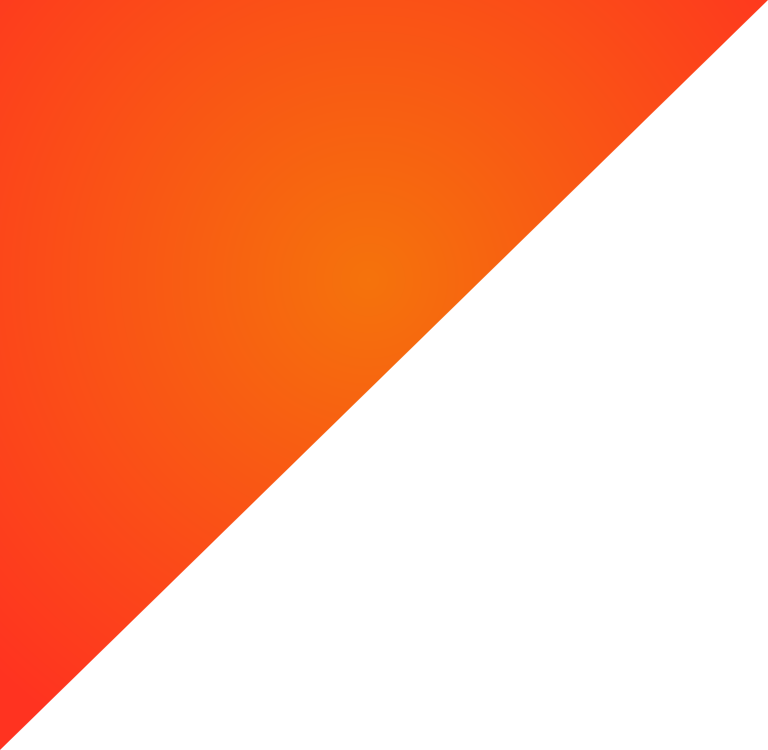
Write a Shadertoy shader that draws this background.

```glsl
// Orange radial glow filling the upper-left triangle above a white lower-right half.

void mainImage(out vec4 fragColor, in vec2 fragCoord) {
    vec2 uv = fragCoord / iResolution.xy;

    // Radial glow: amber at the centre, fading to red
    vec2 fromGlow = (uv - vec2(0.48, 0.627)) * vec2(iResolution.x / iResolution.y, 1.0);
    float falloff = clamp(length(fromGlow) / 0.72, 0.0, 1.0);
    vec3 glow = mix(vec3(0.96, 0.45, 0.045), vec3(1.0, 0.2, 0.125), falloff);

    // Signed pixel distance to the corner-to-corner diagonal, positive above it
    float diagonal = (uv.y - uv.x) / length(1.0 / iResolution.xy);
    float coverage = smoothstep(-0.7, 0.7, diagonal);

    fragColor = vec4(mix(vec3(1.0), glow, coverage), 1.0);
}
```
